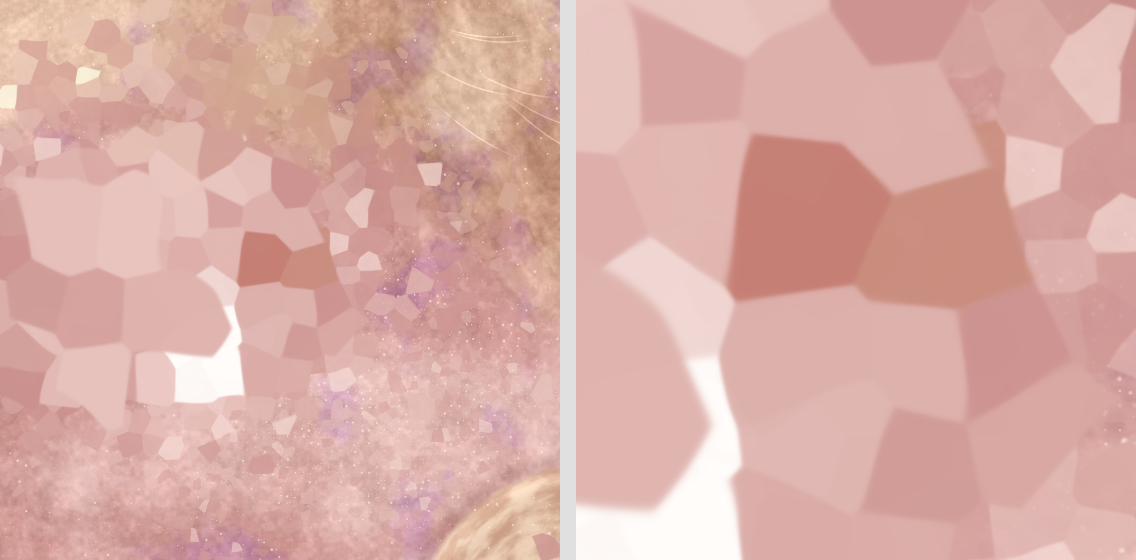
Left, the full canvas; right, a detail of the centre.
A Shadertoy shader for this texture:

```glsl
float hash(vec2 p) {
    return fract(sin(dot(p, vec2(127.1, 311.7))) * 43758.5453);
}

vec2 hash2(vec2 p) {
    return vec2(hash(p), hash(p + 37.3));
}

float noise(vec2 p) {
    vec2 i = floor(p), f = fract(p);
    f = f * f * (3.0 - 2.0 * f);
    return mix(mix(hash(i), hash(i + vec2(1, 0)), f.x),
               mix(hash(i + vec2(0, 1)), hash(i + vec2(1, 1)), f.x), f.y);
}

float fbm(vec2 p, int octaves) {
    float sum = 0.0, weight = 0.5, total = 0.0;
    for (int i = 0; i < octaves; i++) {
        sum += weight * noise(p);
        total += weight;
        weight *= 0.55;
        p = mat2(1.6, 1.2, -1.2, 1.6) * p + 5.7;
    }
    return sum / total;
}

// 1 at the centre of an ellipse, 0 outside it
float blob(vec2 p, vec2 centre, vec2 radii) {
    return 1.0 - smoothstep(0.75, 1.15, length((p - centre) / radii));
}

// Broad skin tones: pink below, peach at upper left, tan at upper right
vec3 skin(vec2 p) {
    float n = fbm(p * 6.0, 3);
    vec3 pink = mix(vec3(0.79, 0.57, 0.55), vec3(0.90, 0.74, 0.72), smoothstep(0.2, 0.75, n));
    pink = mix(pink, vec3(0.80, 0.57, 0.55), 0.5 * blob(p, vec2(0.8, 0.5), vec2(0.28, 0.18)));
    pink = mix(pink, vec3(0.90, 0.75, 0.72), 0.45 * blob(p, vec2(0.65, 0.22), vec2(0.3, 0.18)));
    vec3 tan_ = mix(vec3(0.79, 0.61, 0.51), vec3(0.88, 0.75, 0.65), smoothstep(0.3, 0.75, n));
    tan_ = mix(vec3(0.91, 0.77, 0.68), tan_, smoothstep(0.2, 0.6, p.x + 0.2 * n));
    float height = p.y + 0.33 * p.x * p.x + 0.25 * (n - 0.5);
    return mix(pink, tan_, smoothstep(0.7, 0.9, height));
}

vec3 cellColor(vec2 site, float tone, float contrast) {
    vec3 accent = tone < 0.5 ? vec3(0.78, 0.53, 0.53) : vec3(0.94, 0.82, 0.80);
    vec3 col = mix(skin(site), accent, contrast * abs(2.0 * tone - 1.0));
    col = mix(col, vec3(0.73, 0.41, 0.36), 0.85 * blob(site, vec2(0.46, 0.51), vec2(0.055, 0.045)));
    col = mix(col, vec3(0.77, 0.52, 0.44), 0.7 * blob(site, vec2(0.54, 0.55), vec2(0.06, 0.05)));
    col = mix(col, vec3(1.0, 0.99, 0.98), blob(site, vec2(0.375, 0.385), vec2(0.07, 0.095)));
    // Scattered highlights, cream near the upper left corner
    float glint = step(0.95, tone) * step(contrast, 0.6);
    float cream = step(0.82, site.y) * step(site.x, 0.42);
    return mix(col, mix(vec3(0.97, 0.87, 0.85), vec3(0.99, 0.97, 0.88), cream), glint * (0.6 + 0.4 * cream));
}

// Soft-edged Voronoi facets; whole cells are kept or dropped by their site
vec4 facets(vec2 p, float scale, float contrast, float density, vec2 centre, vec2 radii) {
    vec2 q = p * scale + 0.25 * (vec2(noise(p * scale), noise(p * scale + 9.0)) - 0.5);
    vec2 base = floor(q);
    vec4 sum = vec4(0.0);
    float total = 0.0;
    for (int y = -1; y <= 1; y++)
    for (int x = -1; x <= 1; x++) {
        vec2 id = base + vec2(x, y);
        vec2 site = id + 0.5 + 0.85 * (hash2(id + scale) - 0.5);
        float weight = exp(-50.0 * length(q - site));
        vec2 pos = site / scale;
        float keep = step(hash(id + scale * 3.1), density * blob(pos, centre, radii));
        sum += weight * keep * vec4(cellColor(pos, hash(id + scale * 1.7), contrast), 1.0);
        total += weight;
    }
    return sum / total;
}

vec3 over(vec3 below, vec4 layer, float opacity) {
    return below * (1.0 - layer.a * opacity) + layer.rgb * opacity;
}

// Tiny specks, one per chosen grid cell
float sparkle(vec2 p, float scale, float density) {
    vec2 q = p * scale, id = floor(q);
    vec2 offset = fract(q) - 0.3 - 0.4 * hash2(id);
    float size = 0.1 + 0.18 * hash(id + 4.0);
    return step(hash(id + 8.0), density) * (1.0 - smoothstep(0.2 * size, size, length(offset)));
}

void mainImage(out vec4 fragColor, in vec2 fragCoord) {
    vec2 p = fragCoord / iResolution.xy;
    vec3 col = skin(p);

    // Mottled skin with streaks on the tan side
    vec2 warp = vec2(fbm(p * 9.0, 3), fbm(p * 9.0 + 20.0, 3));
    col += 0.16 * (fbm(p * 26.0 + 3.0 * warp, 5) - 0.5);
    col += 0.13 * (fbm(p * 110.0, 3) - 0.5) * vec3(0.8, 1.0, 1.0);
    float streak = fbm(vec2(p.x * 34.0 + p.y * 12.0, p.y * 6.0) + 3.0 * warp, 4) - 0.5;
    col += 0.22 * streak * smoothstep(0.45, 0.8, p.x) * smoothstep(0.3, 0.6, p.y);
    col += vec3(-0.05, -0.07, 0.03) * smoothstep(0.55, 0.75, fbm(p * 8.0 + 41.0, 4));

    // Curved fold in the lower right corner
    vec2 toFold = p - vec2(1.06, -0.16);
    float depth = 0.333 - length(toFold) + 0.02 * (warp.x - 0.5);
    float ridge = fbm(vec2(depth * 45.0, atan(toFold.y, toFold.x) * 5.0), 4);
    vec3 foldColor = mix(vec3(0.79, 0.62, 0.52), vec3(0.93, 0.82, 0.72), smoothstep(0.25, 0.75, ridge));
    foldColor += 0.07 * exp(-pow((depth - 0.02) / 0.015, 2.0));
    col = mix(col, foldColor, smoothstep(-0.004, 0.012, depth));
    col -= 0.07 * exp(-pow((depth + 0.01) / 0.014, 2.0));

    // Fine pale hairs on the right
    for (int i = 0; i < 7; i++) {
        vec2 h = hash2(vec2(i, 5.0));
        vec2 d = p - vec2(0.84 + 0.15 * h.x, 0.58 + 0.36 * h.y);
        float slope = mix(-0.8, 0.6, hash(vec2(i, 9.0)));
        float dist = abs(d.y - slope * d.x - 2.0 * d.x * d.x) / sqrt(1.0 + slope * slope);
        col += 0.12 * (1.0 - smoothstep(0.0004, 0.0022, dist)) * (1.0 - smoothstep(0.03, 0.08, abs(d.x)));
    }

    // Glints, densest in the lower middle
    float wet = 0.06 + 0.3 * blob(p, vec2(0.66, 0.3), vec2(0.32, 0.24));
    col = mix(col, vec3(0.98, 0.91, 0.87), 0.75 * sparkle(p, 75.0, wet));
    col = mix(col, vec3(0.96, 0.87, 0.82), 0.6 * sparkle(p + 0.37, 130.0, wet));

    // Facets from small to large
    col = over(col, facets(p, 56.0, 0.45, 0.35, vec2(0.48, 0.45), vec2(0.5, 0.48)), 0.6);
    col = over(col, facets(p, 27.0, 0.5, 0.7, vec2(0.32, 0.58), vec2(0.46, 0.42)), 0.85);
    col = over(col, facets(p, 14.0, 0.65, 1.0, vec2(0.28, 0.51), vec2(0.38, 0.27)), 0.97);
    col = over(col, facets(p, 7.5, 0.7, 1.0, vec2(0.19, 0.45), vec2(0.15, 0.18)), 0.98);

    fragColor = vec4(clamp(col, 0.0, 1.0), 1.0);
}
```
